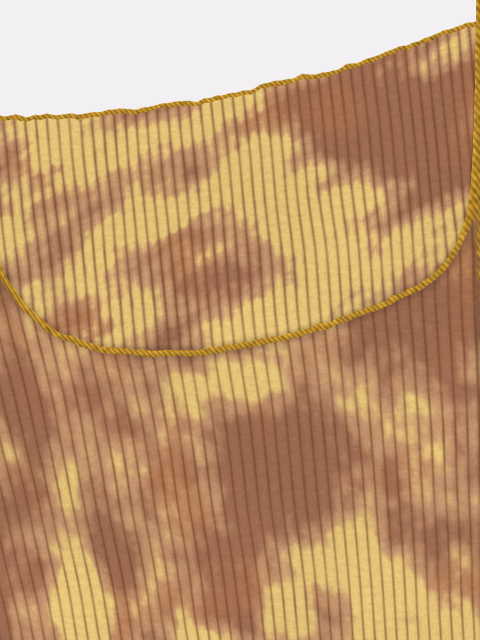
Write a Shadertoy shader that draws this texture.

```glsl
// Ribbed tie-dye knit top: scooped neckline with ruffled mustard edging on a pale ground.
#define RIBS 58.0
#define GROOVE_DEPTH 0.50
#define SEAM_WIDTH 0.0048
#define RUFFLE 0.005
#define GRAIN 0.06
#define PALE vec3(0.95, 0.94, 0.95)
#define YELLOW vec3(0.88, 0.75, 0.46)
#define TAN vec3(0.75, 0.57, 0.42)
#define BROWN vec3(0.60, 0.41, 0.31)
#define RUST vec3(0.69, 0.45, 0.30)
#define GROOVE vec3(0.42, 0.25, 0.13)
#define MUSTARD vec3(0.75, 0.56, 0.18)

vec2 hashGradient(vec2 c) {
    c = vec2(dot(c, vec2(127.1, 311.7)), dot(c, vec2(269.5, 183.3)));
    return 2.0 * fract(sin(c) * 43758.5) - 1.0;
}

float noise(vec2 p) {
    vec2 i = floor(p), f = fract(p);
    vec2 u = f * f * f * (f * (f * 6.0 - 15.0) + 10.0);
    vec2 e = vec2(0.0, 1.0);
    float low = mix(dot(hashGradient(i), f), dot(hashGradient(i + e.yx), f - e.yx), u.x);
    float high = mix(dot(hashGradient(i + e), f - e), dot(hashGradient(i + 1.0), f - 1.0), u.x);
    return mix(low, high, u.y);
}

float fbm(vec2 p) {
    float sum = 0.0, amp = 0.8;
    for (int k = 0; k < 5; k++) {
        sum += amp * noise(p);
        p = mat2(0.8, 0.6, -0.6, 0.8) * p * 2.03 + 7.3;
        amp *= 0.52;
    }
    return sum;
}

float blob(vec2 p, vec2 centre, vec2 radius) {
    vec2 q = (p - centre) / radius;
    return exp(-dot(q, q));
}

// Edge curves: height of each hem as a function of x
float ruffle(float x) {
    return RUFFLE * (noise(vec2(x * 22.0, 3.7)) + 0.6 * noise(vec2(x * 60.0, 9.2)));
}

float backHem(float x) {
    return 0.818 + 0.27 * x * x + 1.6 * ruffle(x + 2.0);
}

float neckline(float x) {
    float bowl = 0.443 + 0.51 * (x - 0.2) * (x - 0.2);
    float left = 0.115 * exp(-x / 0.065);
    float right = 0.14 * exp((x - 0.75) / 0.025) + 0.5 * exp((x - 0.75) / 0.004);
    return bowl + left + right + ruffle(x);
}

// Dye level: negative is brown, positive is yellow
float backDye(vec2 p) {
    vec2 q = mat2(0.86, -0.5, 0.5, 0.86) * p;
    float level = fbm(q * vec2(5.0, 11.0) + 1.3) + 0.10;
    level += 0.45 * blob(p, vec2(0.42, 0.68), vec2(0.17, 0.11));
    level -= 0.85 * blob(p, vec2(0.62, 0.79), vec2(0.14, 0.12));
    level -= 0.40 * blob(p, vec2(0.10 + 0.5 * (p.y - 0.7), 0.70), vec2(0.14, 0.05));
    return level - 0.45 * blob(p, vec2(0.30, 0.56), vec2(0.13, 0.04));
}

float frontDye(vec2 p) {
    vec2 q = vec2(p.x + 0.15 * p.y, p.y);
    float level = fbm(q * vec2(8.0, 5.5) + 4.6) - 0.14;
    level -= 0.45 * blob(p, vec2(0.45, 0.29), vec2(0.15, 0.08));
    level += 0.50 * blob(p, vec2(0.57, 0.11), vec2(0.14, 0.11));
    level += 0.45 * blob(p, vec2(0.28, 0.16), vec2(0.08, 0.07));
    level += 0.45 * blob(p, vec2(0.36, 0.40), vec2(0.14, 0.035));
    return level + 0.50 * blob(q, vec2(0.14, 0.14), vec2(0.03, 0.22));
}

vec3 cloth(vec2 p, bool front) {
    float tilt = front ? mix(0.22, 0.03, p.x / 0.75) : 0.10;
    float rib = (p.x + tilt * p.y) * RIBS + 0.25 * noise(p * 7.0);
    float across = abs(fract(rib) - 0.5) * 2.0;

    // Dye soaks unevenly from rib to rib
    float dye = front ? frontDye(p) : backDye(p);
    dye += 0.16 * noise(vec2(floor(rib) * 1.73, p.y * 32.0));
    dye += (front ? 0.04 : 0.15) * (0.5 - across);
    vec3 col = mix(BROWN, TAN, smoothstep(-0.32, 0.02, dye));
    col = mix(col, RUST, 0.5 * smoothstep(0.0, 0.4, noise(p * 9.0 + 20.0)) * smoothstep(0.2, -0.1, dye));
    col = mix(col, YELLOW, smoothstep(-0.02, 0.20, dye));

    // Rib relief and knit grain
    float groove = smoothstep(front ? 0.62 : 0.55, 1.0, across);
    col *= 1.03 - 0.04 * across + 0.06 * noise(p * 5.0 + 11.0);
    col = mix(col, GROOVE, GROOVE_DEPTH * groove * (0.9 + 0.5 * noise(p * 14.0)));
    return col * (1.0 + GRAIN * (noise(p * vec2(190.0, 260.0)) + noise(p * vec2(60.0, 150.0))));
}

// Overlocked edging at signed distance d from the hem
vec3 edging(vec3 col, vec2 p, float d, float width, float px) {
    float w = width * (1.0 + 0.5 * noise(p * 45.0));
    float stitch = sin(750.0 * (p.x + 0.6 * p.y) + 250.0 * d);
    vec3 thread = MUSTARD * (0.93 + 0.13 * stitch + 0.3 * noise(p * 110.0) + 14.0 * d);
    return mix(col, thread, smoothstep(px, -px, abs(d) - w));
}

void mainImage(out vec4 fragColor, in vec2 fragCoord) {
    vec2 p = fragCoord / iResolution.y;
    float px = 0.8 / iResolution.y, h = 0.002;
    float slope = (neckline(p.x + h) - neckline(p.x - h)) / (2.0 * h);
    float neck = (p.y - neckline(p.x)) / sqrt(1.0 + slope * slope);
    float hem = p.y - backHem(p.x);

    // Back panel over the ground, then the front panel over both
    vec3 col = mix(cloth(p, false), PALE, smoothstep(-px, px, hem));
    col = edging(col, p, hem + 0.002, SEAM_WIDTH * 0.75, px);
    col *= 1.0 - 0.22 * smoothstep(0.016, 0.0, neck) * smoothstep(px, -px, hem);
    vec3 front = cloth(p, true) * (1.0 - 0.2 * smoothstep(-0.018, 0.0, neck));
    col = mix(front, col, smoothstep(-px, px, neck));
    col = edging(col, p, neck, SEAM_WIDTH, px);
    fragColor = vec4(clamp(col, 0.0, 1.0), 1.0);
}
```
